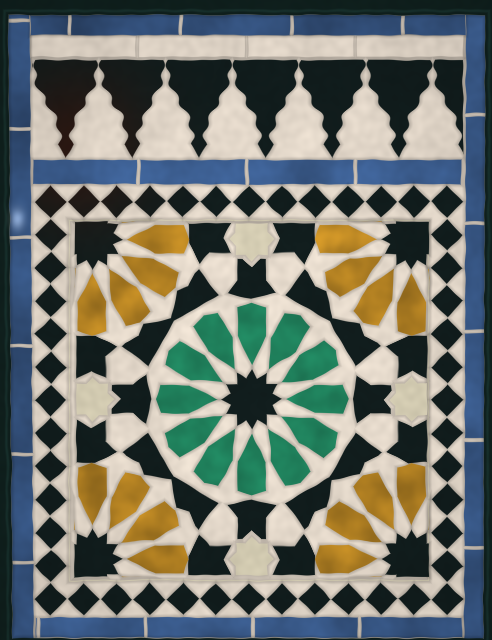
Reproduce this pattern procedurally as a WebGL 1 fragment shader.

```glsl
precision highp float;
uniform vec2 u_resolution;

#define CANVAS vec2(5.92, 7.68)
#define CENTER vec2(3.03, 2.89)
#define PLASTER vec3(0.89, 0.845, 0.79)
#define INK vec3(0.065, 0.11, 0.11)
#define BLUE vec3(0.22, 0.345, 0.53)
#define GOLD vec3(0.68, 0.49, 0.13)
#define GREEN vec3(0.12, 0.49, 0.35)
#define CREAM vec3(0.82, 0.79, 0.69)
#define FRAME vec3(0.06, 0.125, 0.115)
#define SECTOR 0.5235988
#define WOBBLE 0.018

float aa;

vec2 gradient(vec2 cell) {
  float a = 6.2832 * fract(sin(dot(cell, vec2(127.1, 311.7))) * 43758.5);
  return vec2(cos(a), sin(a));
}

float noise(vec2 p) {
  vec2 i = floor(p), f = fract(p), e = vec2(0.0, 1.0);
  vec2 u = f * f * (3.0 - 2.0 * f);
  float low = mix(dot(gradient(i), f), dot(gradient(i + e.yx), f - e.yx), u.x);
  float high = mix(dot(gradient(i + e), f - e), dot(gradient(i + e.yy), f - e.yy), u.x);
  return mix(low, high, u.y);
}

vec2 octant(vec2 p) {
  p = abs(p);
  return p.x > p.y ? p.yx : p;
}

// Signed distance to the nearest multiple of a period
float repeat(float x, float period) {
  return mod(x + 0.5 * period, period) - 0.5 * period;
}

float box(vec2 p, vec2 lo, vec2 hi) {
  vec2 d = max(lo - p, p - hi);
  return max(d.x, d.y);
}

float joint(float x, float first, float period) {
  return 0.022 - abs(repeat(x - first, period));
}

// Fold into one twelfth: x runs outward, y is the offset from the axis
vec2 twelfth(vec2 p) {
  float a = repeat(atan(p.x, p.y), SECTOR);
  return length(p) * vec2(cos(a), abs(sin(a)));
}

float petal(vec2 v) {
  float taper = (v.y - (v.x - 0.41) * 0.49) * 0.9;
  return max(max(v.y - 0.17, taper), v.x + 0.35 * v.y - 1.16);
}

float star(vec2 v) {
  return dot(v - vec2(0.36, 0.0), vec2(0.524, 0.852));
}

// Dark pieces around the rosette, in one octant
float crown(vec2 o) {
  float side = o.x - max(0.17, 0.29 - (o.y - 1.27) * 0.75);
  float top = o.y - 1.68 + max(0.0, 0.1 - 0.9 * o.x);
  return max(max(side, top), 1.21 + 0.2 * o.x - o.y);
}

float shard(vec2 o) {
  float a = dot(o, vec2(0.5, 0.866)), b = dot(o, vec2(0.866, -0.5));
  float side = max(-0.27 + (a - 1.31) * 0.12 - b, (b - 0.35 + (a - 1.33) * 0.9) * 0.75);
  float top = a - 1.61 + 0.26 * b + max(0.0, 0.06 - 0.4 * abs(b + 0.02));
  return max(max(side, top), 1.28 - a);
}

float edgePiece(vec2 o) {
  float notch = max(0.0, 0.09 - 0.5 * abs(o.y - 1.93));
  float low = max(1.76 - 1.17 * max(o.x - 0.51, 0.0), 1.62 + 2.0 * (o.x - 0.63));
  return max(max(o.x - 0.76, 0.25 + notch - o.x), max(o.y - 2.11, (low - o.y) * 0.6));
}

float merlon(vec2 p) {
  float depth = 6.96 - p.y;
  float x = abs(repeat(p.x - 0.79, 0.802));
  float halfWidth = mix(0.37, 0.07, smoothstep(0.15, 0.9, depth)) + 0.026 * sin(26.0 * depth);
  float d = max((x - min(halfWidth, (1.17 - depth) * 0.6)) * 0.8, -depth);
  return max(d, max(p.x - 5.57, 0.38 - p.x));
}

// Lay a tile with a soft grout shadow around it
void lay(inout vec3 col, float d, vec3 tile) {
  col *= 1.0 - 0.16 * smoothstep(0.05, 0.0, d);
  col = mix(col, tile, smoothstep(aa, -aa, d));
}

void main() {
  vec2 p = gl_FragCoord.xy / u_resolution * CANVAS;
  aa = 0.7 * CANVAS.y / u_resolution.y;
  vec2 canvasPoint = p;
  p += WOBBLE * vec2(noise(p * 5.0), noise(p * 5.0 + 31.0));
  vec2 warm = p - vec2(0.9, 5.9);
  vec3 ink = mix(INK, vec3(0.2, 0.09, 0.06), 0.8 * exp(-dot(warm, warm) * 1.3));
  vec3 blue = BLUE * (1.0 + 0.25 * noise(p * 1.7));
  vec3 col = PLASTER;

  // Upper bands: pale bricks, merlons, blue bricks
  lay(col, max(box(p, vec2(0.38, 7.0), vec2(5.58, 7.25)), joint(p.x, 0.335, 1.315)), PLASTER);
  lay(col, merlon(p), ink);
  lay(col, max(box(p, vec2(0.4, 5.47), vec2(5.55, 5.76)), joint(p.x, 0.36, 1.305)), blue);

  // Chain of diamonds
  vec2 ring = octant(p - vec2(2.995, 2.875));
  lay(col, abs(ring.y - 2.16) - 0.006, CREAM);
  lay(col, (abs(repeat(ring.x, 0.3975)) + abs(ring.y - 2.385) - 0.19) * 0.707, ink);

  // Central rosette and its dark ring
  vec2 q = p - CENTER, o = octant(q), v = twelfth(q);
  lay(col, petal(v), GREEN * (1.0 + 0.15 * noise(p * 4.0)));
  lay(col, star(v), ink);
  vec2 s = octant(o - vec2(0.0, 1.92));
  lay(col, max(min(s.y - 0.19, (s.x + s.y) * 0.707 - 0.19), o.y - 2.11), CREAM);
  lay(col, min(min(crown(o), shard(o)), edgePiece(o)), ink);

  // Corner rosettes, cut by the panel edge
  vec2 corner = abs(q) - 1.92;
  float panel = o.y - 2.13;
  v = twelfth(corner);
  lay(col, max(petal(v), panel), GOLD * (1.0 + 0.3 * noise(p * 3.0)));
  lay(col, max(min(star(v), -min(corner.x, corner.y)), panel), ink);

  // Blue border and dark outer frame
  float lean = 0.05 * (1.0 - p.y / CANVAS.y);
  vec2 l = p - vec2(lean, 0.0), r = p + vec2(0.5 * lean, 0.0);
  lay(col, max(box(l, vec2(0.1, 0.0), vec2(0.355, 7.5)), joint(p.y, 0.93, 1.3)), blue * 0.93);
  lay(col, max(box(r, vec2(5.61, 0.0), vec2(5.84, 7.5)), joint(p.y, 1.1, 1.3)), blue);
  lay(col, max(box(p, vec2(0.37, 7.26), vec2(5.6, 7.5)), joint(p.x, 0.84, 1.335)), blue * 0.9);
  lay(col, max(box(p, vec2(0.43, 0.03), vec2(5.56, 0.27)), joint(p.x, 0.46, 1.29)), blue);
  float frame = max(max(0.1 - l.x, r.x - 5.84), max(p.y - 7.5, 0.02 - p.y));
  lay(col, -frame, FRAME * (1.0 + 0.5 * smoothstep(0.03, 0.0, abs(frame - 0.05))));

  // Glaze mottling, a small glint and uneven light
  col *= 1.0 + 0.06 * noise(p * 9.0) + 0.05 * noise(p * 2.0);
  vec2 glint = (canvasPoint - vec2(0.21, 5.05)) * vec2(12.0, 8.0);
  col += 0.35 * exp(-dot(glint, glint));
  vec2 fall = canvasPoint / CANVAS - vec2(0.53, 0.48);
  col *= 1.03 - 0.28 * dot(fall, fall);
  gl_FragColor = vec4(col, 1.0);
}
```
